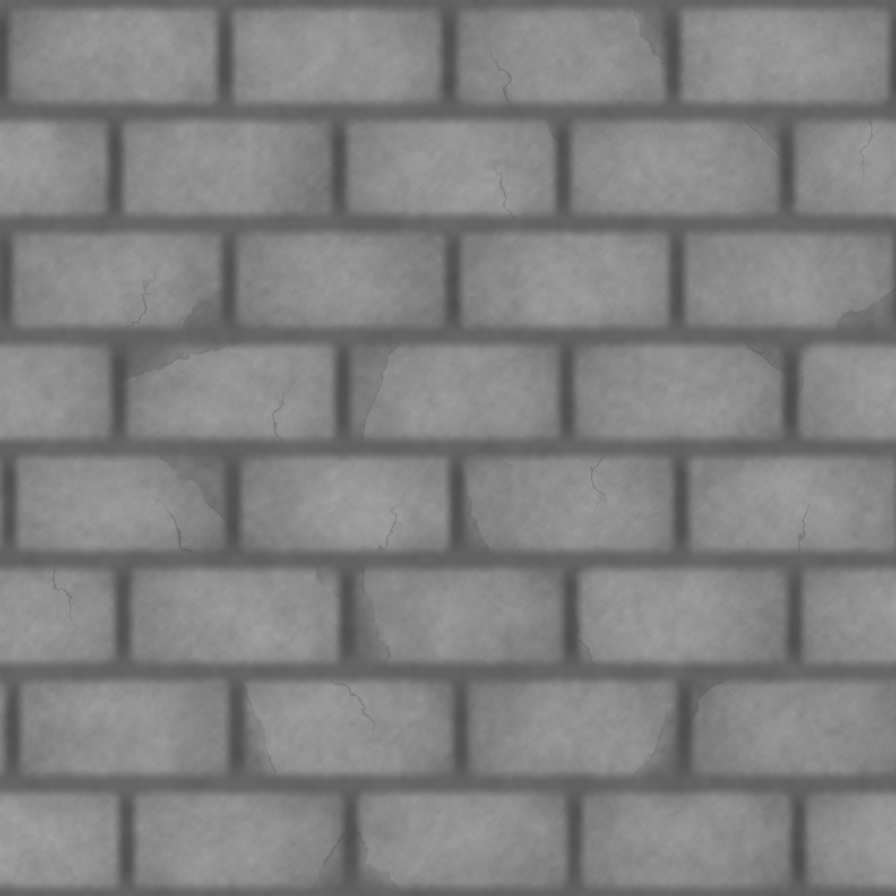
Give the GLSL for this texture map, as a Shadertoy shader.

```glsl
// Grey running-bond brick wall with soft mortar joints, chipped corners and hairline cracks.
#define ROWS 8.0
#define COLUMNS 4.0
#define ROW_DRIFT 0.0172
#define BRICK_HALF vec2(0.927, 0.422)
#define CORNER_RADIUS 0.07
#define EDGE_BLUR 0.062
#define FACE_TONE 0.583
#define MORTAR_TONE 0.395
#define JOINT_TONE 0.325
#define CHIP_CHANCE 0.6
#define CRACK_CHANCE 0.35
#define GRAIN 0.085

float hash(vec2 p) {
    vec3 q = fract(p.xyx * 0.1031);
    q += dot(q, q.yzx + 33.33);
    return fract((q.x + q.y) * q.z);
}

float noise(vec2 p) {
    vec2 i = floor(p), f = fract(p);
    f = f * f * (3.0 - 2.0 * f);
    return mix(mix(hash(i), hash(i + vec2(1, 0)), f.x),
               mix(hash(i + vec2(0, 1)), hash(i + vec2(1, 1)), f.x), f.y);
}

float fbm(vec2 p) {
    float sum = 0.0, amplitude = 0.5;
    for (int i = 0; i < 5; i++) {
        sum += amplitude * noise(p);
        p = mat2(1.6, 1.2, -1.2, 1.6) * p + 7.3;
        amplitude *= 0.55;
    }
    return sum;
}

float roundedBox(vec2 p, vec2 halfSize, float radius) {
    vec2 q = abs(p) - halfSize + radius;
    return length(max(q, 0.0)) + min(max(q.x, q.y), 0.0) - radius;
}

float hairline(float d, float width, float pixel) {
    return 1.0 - smoothstep(0.0, width + pixel, abs(d));
}

// Signed distance to a ragged break across one corner; positive on the broken side.
float chipDistance(vec2 p, vec2 id, float ragged) {
    float angle = mix(0.08, 1.25, hash(id + 11.0));
    vec2 normal = vec2(cos(angle), sin(angle));
    vec2 side = sign(vec2(hash(id + 23.0), hash(id + 37.0)) - 0.5);
    float depth = mix(0.1, 0.36, hash(id + 41.0));
    float bow = 0.22 * dot(p, p) * (hash(id + 47.0) - 0.3);
    return dot(p * side, normal) - dot(BRICK_HALF, normal) + depth + bow + ragged;
}

// Thin wandering crack that starts at the top or bottom edge and fades inward.
float crackMask(vec2 p, vec2 id, float ragged, float pixel) {
    float side = sign(hash(id + 53.0) - 0.5);
    float start = mix(-0.7, 0.7, hash(id + 59.0));
    float slope = mix(-0.8, 0.8, hash(id + 61.0));
    float d = (p.x - start - slope * p.y + 1.6 * ragged) / sqrt(1.0 + slope * slope);
    return hairline(d, 0.014, pixel) * smoothstep(-0.2, 0.2, p.y * side);
}

void mainImage(out vec4 fragColor, in vec2 fragCoord) {
    vec2 wall = fragCoord / iResolution.xy * vec2(2.0 * COLUMNS, ROWS);
    float pixel = ROWS / iResolution.y;

    // Running bond: alternate rows move half a brick, with a slight drift downward.
    float row = floor(ROWS - wall.y);
    float x = wall.x - mod(row, 2.0) - 0.0104 - ROW_DRIFT * row;
    float column = floor(x * 0.5);
    vec2 p = vec2(x - 2.0 * column - 1.0, fract(wall.y) - 0.5);
    vec2 id = vec2(mod(column, COLUMNS), row) * 3.0 + 5.0;

    // Stone grain: broad clouds, fine mottling and faint diagonal scratches.
    float clouds = fbm(wall * 3.5) - 0.55;
    float mottle = fbm(wall * 13.0 + 40.0) - 0.55;
    float scratches = noise(vec2(wall.x + wall.y, (wall.x - wall.y) * 5.0) * 7.0) - 0.5;
    float ragged = 0.22 * (fbm(wall * 4.0 + 90.0) - 0.55);

    // Mortar, deepest in the upright joints.
    float upright = smoothstep(0.84, 0.98, abs(p.x)) * (1.0 - smoothstep(0.22, 0.5, abs(p.y)));
    float mortar = mix(MORTAR_TONE, JOINT_TONE, upright) + 0.05 * clouds + 0.03 * mottle;

    // Brick face, shaded down to its edges with an off-centre highlight.
    vec2 edge = p / BRICK_HALF;
    float highlight = edge.x - 0.35 * (hash(id + 3.0) - 0.5);
    float face = FACE_TONE + 0.025 * (hash(id) - 0.5);
    face -= 0.075 * highlight * highlight + 0.04 * pow(abs(edge.y), 3.0);
    face += GRAIN * (clouds + 0.7 * mottle) + 0.014 * scratches;

    // Wear differs from brick to brick.
    float hasChip = step(hash(id + 67.0), CHIP_CHANCE);
    float chip = chipDistance(p, id, ragged);
    float broken = hasChip * smoothstep(-0.012 - pixel, 0.012 + pixel, chip);
    face -= broken * mix(0.025, 0.06, hash(id + 71.0));
    face -= 0.045 * hasChip * hairline(chip, 0.014, pixel) * smoothstep(0.25, 0.6, noise(wall * 5.0));
    float hasCrack = step(hash(id + 73.0), CRACK_CHANCE);
    face -= 0.075 * hasCrack * crackMask(p, id, ragged, pixel);

    // Soft silhouette; deep chips sink toward the mortar.
    float outline = roundedBox(p, BRICK_HALF, CORNER_RADIUS) + 0.08 * ragged;
    float cover = 1.0 - smoothstep(-EDGE_BLUR, EDGE_BLUR, outline);
    float sunken = step(0.55, hash(id + 79.0)) * hasChip * smoothstep(0.0, 0.2, chip);
    float tone = mix(mortar, face, cover * (1.0 - 0.6 * sunken));
    fragColor = vec4(vec3(tone), 1.0);
}
```
